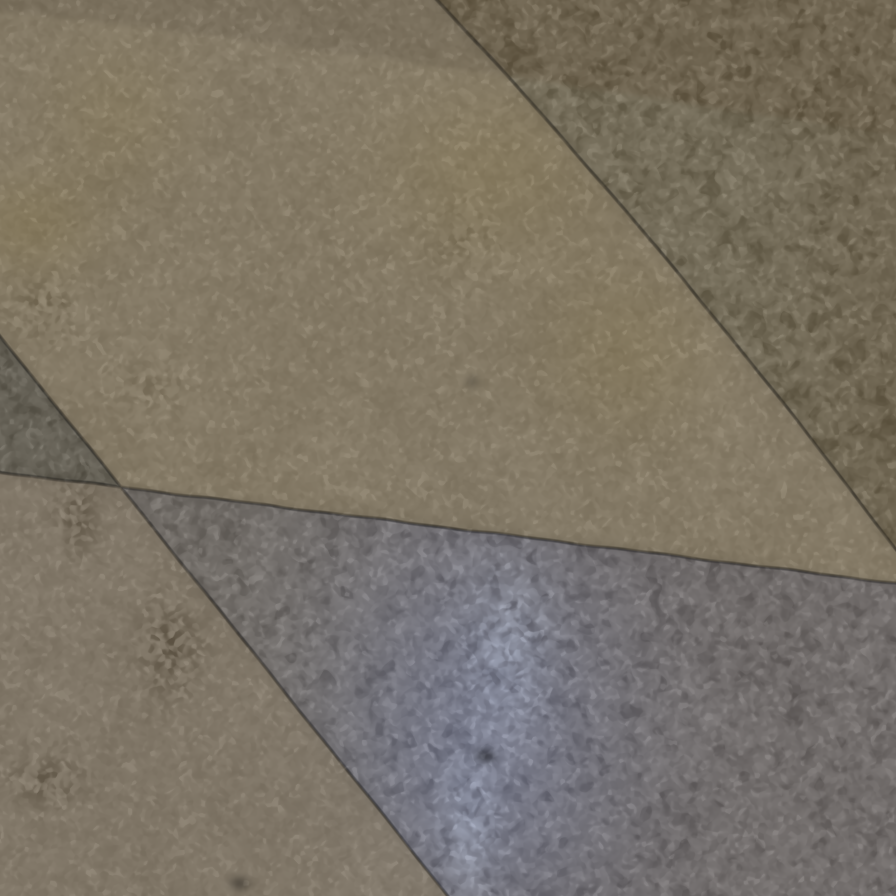
Write a WebGL 1 fragment shader that draws this texture.

```glsl
precision highp float;
// Worn stone floor: pale and dark slabs split by slanted joints, with a cool
// lamp reflection. Signed distances to four joints choose the slab; smooth
// cellular noise supplies grain, flecks and stains.
uniform vec2 u_resolution;

const vec3 PALE_STONE = vec3(0.518, 0.477, 0.398);
const vec3 LOWER_STONE = vec3(0.503, 0.465, 0.405);
const vec3 STRIP_STONE = vec3(0.480, 0.440, 0.367);
const vec3 BROWN_STONE = vec3(0.437, 0.396, 0.318);
const vec3 OLIVE_STONE = vec3(0.460, 0.430, 0.355);
const vec3 CORNER_STONE = vec3(0.405, 0.388, 0.345);
const vec3 GREY_STONE = vec3(0.446, 0.427, 0.405);
const vec3 OCHRE_TINT = vec3(0.006, 0.000, -0.028);
const vec3 COOL_TINT = vec3(0.022, 0.050, 0.120);
const vec3 LAMP_CORE = vec3(0.085, 0.100, 0.115);
const float JOINT_WIDTH = 0.0016;
const float JOINT_DEPTH = 0.36;
const float FINE_SCALE = 190.0;
const float COARSE_SCALE = 95.0;
const float PALE_GRAIN = 0.036;
const float DARK_GRAIN = 0.062;

vec2 hash2(vec2 p) {
  vec3 q = fract(vec3(p.xyx) * vec3(0.1031, 0.1030, 0.0973));
  q += dot(q, q.yzx + 33.33);
  return fract((q.xx + q.yz) * q.zy);
}

// Cellular noise with blended cell tones, roughly in -1..1
float cellTone(vec2 p) {
  vec2 cell = floor(p);
  float total = 0.0, weight = 0.0;
  for (int j = -1; j <= 1; j++) {
    for (int i = -1; i <= 1; i++) {
      vec2 site = cell + vec2(float(i), float(j));
      vec2 d = site + hash2(site) - p;
      float w = exp(-5.0 * dot(d, d));
      total += w * (2.0 * hash2(site + 71.0).x - 1.0);
      weight += w;
    }
  }
  return total / weight;
}

// Soft elliptical patch: 1 at its centre, fading outwards
float patchAt(vec2 p, vec2 centre, vec2 size) {
  vec2 d = (p - centre) / size;
  return exp(-dot(d, d));
}

float joint(float d, float halfWidth, float px) {
  return 1.0 - smoothstep(halfWidth - px, halfWidth + 1.2 * px, abs(d));
}

void main() {
  vec2 p = gl_FragCoord.xy / u_resolution;
  float px = 1.0 / min(u_resolution.x, u_resolution.y);

  // Signed distances to joints, positive above each one
  float wobble = 0.0005 * sin(p.x * 41.0) + 0.0003 * sin(p.x * 97.0 + 1.0);
  float along = p.x - 0.488;
  float rightD = (p.y - 1.0 + along * (1.065 + 0.26 * along) + wobble) / 1.56;
  float leftD = (p.y - 0.625 + 1.25 * p.x + wobble) / 1.60;
  float midD = p.y - 0.473 + 0.124 * p.x + wobble;
  float topD = p.y - 0.988 + p.x * (0.115 + 0.026 * p.x) + wobble;
  float rightSide = smoothstep(-px, px, rightD);
  float leftSide = smoothstep(-px, px, -leftD);
  float below = smoothstep(-px, px, -midD);
  float top = smoothstep(-0.006, 0.006, topD);

  // Slab colours
  vec3 right = mix(OLIVE_STONE, BROWN_STONE, max(top, 0.6 * smoothstep(0.8, 1.0, p.x)));
  vec3 upper = mix(mix(PALE_STONE, STRIP_STONE, top), right, rightSide);
  upper = mix(upper, CORNER_STONE, leftSide);
  vec3 color = mix(upper, mix(GREY_STONE, LOWER_STONE, leftSide), below);
  float greySlab = below * (1.0 - leftSide);
  float dark = max(greySlab, (1.0 - below) * max(rightSide, leftSide));

  // Grain, flecks and slow mottling
  vec2 bent = p + 0.0015 * sin(p.yx * vec2(183.0, 171.0) + 2.0 * sin(p * 67.0));
  float fine = cellTone(bent * FINE_SCALE);
  float coarse = cellTone(bent * COARSE_SCALE + 19.0);
  float grain = 0.6 * fine + 0.4 * coarse;
  color += mix(PALE_GRAIN, DARK_GRAIN, dark) * grain + 0.009 * cellTone(p * 13.0 + 5.0);
  color += 0.03 * smoothstep(0.45, 0.95, fine);
  color -= 0.035 * dark * smoothstep(0.25, 0.8, -coarse);

  // Ochre wear on the pale slab
  float ochre = patchAt(p, vec2(0.03, 0.75), vec2(0.08, 0.06))
    + 0.7 * patchAt(p, vec2(0.13, 0.87), vec2(0.08))
    + 0.9 * patchAt(p, vec2(0.55, 0.81), vec2(0.13, 0.10))
    + 0.8 * patchAt(p, vec2(0.70, 0.61), vec2(0.10));
  color += OCHRE_TINT * ochre * (1.0 - dark);

  // Broken dark stains
  float stain = patchAt(p, vec2(0.19, 0.275), vec2(0.028, 0.045))
    + 0.8 * patchAt(p, vec2(0.085, 0.425), vec2(0.022, 0.035))
    + 0.8 * patchAt(p, vec2(0.05, 0.128), vec2(0.035, 0.025))
    + 0.6 * patchAt(p, vec2(0.05, 0.655), vec2(0.035, 0.030))
    + 0.4 * patchAt(p, vec2(0.17, 0.57), vec2(0.040, 0.025))
    + 0.3 * patchAt(p, vec2(0.52, 0.725), vec2(0.035));
  color -= 0.12 * stain * smoothstep(-0.3, 0.6, -grain);

  // Lamp reflection: broad cool haze and a grainy two-part core
  float haze = patchAt(p, vec2(0.53, 0.17), vec2(0.17, 0.25));
  float core = patchAt(p, vec2(0.565, 0.28), vec2(0.050, 0.090))
    + 0.9 * patchAt(p, vec2(0.525, 0.08), vec2(0.035, 0.080));
  color += COOL_TINT * haze * mix(0.22, 1.0, greySlab);
  color += LAMP_CORE * core * greySlab * (0.85 + 0.7 * grain);
  color.b += 0.015 * greySlab * smoothstep(0.2, 0.6, p.x);

  // Small pits, then joint lines with a faint soiled margin
  float pit = patchAt(p, vec2(0.542, 0.156), vec2(0.011, 0.008))
    + 0.4 * patchAt(p, vec2(0.527, 0.574), vec2(0.008))
    + 0.7 * patchAt(p, vec2(0.267, 0.014), vec2(0.011, 0.008));
  float nearest = min(min(abs(rightD), abs(leftD)), abs(midD));
  color *= 1.0 - 0.42 * min(pit, 1.0);
  color *= 1.0 - JOINT_DEPTH * joint(nearest, JOINT_WIDTH, px) * (0.9 + 0.25 * coarse);
  color *= 1.0 - 0.09 * exp(-nearest / 0.005);
  gl_FragColor = vec4(clamp(color, 0.0, 1.0), 1.0);
}
```
